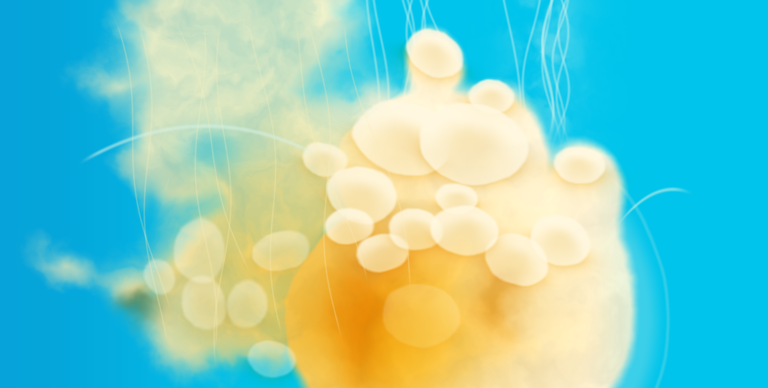
Write a WebGL 2 fragment shader that draws this background.

```glsl
#version 300 es
precision highp float;
uniform vec2 u_resolution;
out vec4 fragColor;

// Cloud ellipses: centre xy, radii zw
const vec4 veilShapes[] = vec4[](
  vec4(.57,.89,.29,.25), vec4(.8,.97,.15,.2), vec4(.48,.62,.17,.2), vec4(.74,.57,.27,.24),
  vec4(.29,.81,.1,.06), vec4(.64,.27,.29,.21), vec4(.5,.15,.12,.12),
  vec4(.2,.32,.08,.05), vec4(.36,.25,.08,.08), vec4(.95,.7,.15,.11));
const vec4 bodyShapes[] = vec4[](
  vec4(1.12,.83,.08,.09), vec4(1.27,.74,.07,.06), vec4(1.12,.56,.27,.22), vec4(1.3,.58,.12,.18),
  vec4(1.5,.5,.1,.14), vec4(1.45,.22,.2,.32), vec4(1.08,.18,.36,.32));
// Puffs: centre xy, size z
const vec3 backLobes[] = vec3[](
  vec3(1.12,.86,.075), vec3(1.27,.755,.06), vec3(1.04,.64,.13), vec3(1.22,.63,.14), vec3(1.49,.57,.065),
  vec3(.415,.29,.04), vec3(.53,.22,.055), vec3(.64,.22,.05), vec3(.7,.08,.06), vec3(1.09,.185,.1));
const vec3 frontLobes[] = vec3[](
  vec3(.52,.35,.065), vec3(.73,.36,.07), vec3(.842,.585,.057), vec3(1.45,.38,.08), vec3(1.335,.33,.085),
  vec3(.935,.495,.09), vec3(.9,.417,.062), vec3(1.18,.485,.055), vec3(.985,.347,.065),
  vec3(1.07,.4,.07), vec3(1.197,.4,.088));

float hash(vec2 p) {
  vec3 q = fract(p.xyx * .1031);
  q += dot(q, q.yzx + 33.33);
  return fract((q.x + q.y) * q.z);
}

float noise(vec2 p) {
  vec2 i = floor(p), f = smoothstep(0., 1., fract(p));
  return mix(mix(hash(i), hash(i + vec2(1, 0)), f.x),
             mix(hash(i + vec2(0, 1)), hash(i + 1.), f.x), f.y);
}

float fbm(vec2 p) {
  float sum = 0., amp = .5;
  for (int i = 0; i < 5; i++, amp *= .5) {
    sum += amp * noise(p);
    p = mat2(1.6, 1.2, -1.2, 1.6) * p + 7.3;
  }
  return sum;
}

float ellipse(vec2 p, vec4 e) { return (length((p - e.xy) / e.zw) - 1.) * min(e.z, e.w); }

float glow(vec2 p, float x, float y, float rx, float ry) {
  vec2 q = (p - vec2(x, y)) / vec2(rx, ry);
  return exp(-dot(q, q));
}

float smoothMin(float a, float b, float k) {
  float h = max(k - abs(a - b), 0.) / k;
  return min(a, b) - h * h * k * .25;
}

float strand(float d, float width) { return 1. - smoothstep(0., width, abs(d)); }

float span(float x, float a, float b) { return smoothstep(a, a + .06, x) * smoothstep(-b, .06 - b, -x); }

// Rounded puff with a pale rim and a warm shadow below
void addLobe(inout vec3 col, vec2 p, vec3 lobe) {
  float tilt = (hash(lobe.xy * 91.) - .5) * .7, c = cos(tilt), s = sin(tilt);
  vec2 radii = lobe.z * vec2(1, lobe.x < .7 ? 1.25 : .75);
  vec2 q = mat2(c, -s, s, c) * (p - lobe.xy) / radii;
  float r = length(q), d = (r - 1.) * lobe.z;
  float inside = smoothstep(-.006, .006, -d);
  float amount = mix(.42, .9 * smoothstep(.1, .36, lobe.y), smoothstep(.75, .9, lobe.x));
  float shadow = exp(-abs(d) * 45.) * (1. - inside) * smoothstep(-.3, .6, -q.y);
  col *= mix(vec3(1), vec3(.97, .87, .62), shadow * amount);
  vec3 cream = mix(vec3(.97, .89, .69), vec3(1, .97, .88), smoothstep(.1, 1., r + .45 * q.y));
  col = mix(col, cream, inside * amount * mix(.65, .95, smoothstep(-1., .6, q.y)));
}

void main() {
  vec2 p = gl_FragCoord.xy / u_resolution.y;
  vec2 warp = vec2(fbm(p * 6.), fbm(p * 6. + 31.7)) - .48;
  float detail = fbm(p * 9. + warp * 4.);

  // Water and clear membrane
  vec3 col = mix(vec3(.02, .64, .85), vec3(0, .77, .92), smoothstep(0., .8, p.x));
  float shell = ellipse(p + warp * .015, vec4(1.4, .18, .325, .42));
  col = mix(col, vec3(.62, .88, .9), smoothstep(1.4, 1.56, p.x)
    * (.38 * smoothstep(0., .06, -shell) + .3 * strand(shell, .008)));

  // Trailing veils and strands
  float wisp = .5 * glow(p, 1.41, .86, .1, .26);
  col = mix(col, vec3(.65, .9, .92), wisp * smoothstep(.2, .7, detail));
  for (int i = 0; i < 16; i++) {
    float seed = float(i), h = hash(vec2(seed, 4));
    float x = (i < 8 ? .94 : 1.3) + .2 * h;
    x += (1. - p.y) * .15 * (hash(vec2(seed, 9)) - .4) + .018 * sin(p.y * (8. + 14. * h) + seed);
    col = mix(col, vec3(.8, .94, .93), .45 * strand(p.x - x, .006) * smoothstep(.6, .75, p.y));
  }

  // Soft cloud on the left, firm cloud on the right
  float veil = 1., body = 1.;
  for (int i = 0; i < veilShapes.length(); i++) veil = smoothMin(veil, ellipse(p + warp * .14, veilShapes[i]), .06);
  for (int i = 0; i < bodyShapes.length(); i++) body = smoothMin(body, ellipse(p + warp * .05, bodyShapes[i]), .04);
  float veilAlpha = smoothstep(-.035, .075, -veil - (detail - .48) * .06);
  veilAlpha *= (.73 + .3 * detail) * (1. - .45 * glow(p, .54, .61, .08, .06));
  veilAlpha *= 1. - .8 * glow(p + warp * .05, .385, .46, .025, .06);
  float bodyAlpha = smoothstep(-.012, .022, -body) * (1. - .15 * smoothstep(1.5, 1.65, p.x));

  // Pigment from cream through gold to orange
  vec2 w = p + warp * .16;
  vec3 ink = mix(vec3(.91, .9, .74), vec3(.99, .95, .84), smoothstep(.75, 1.05, p.x));
  ink = mix(ink, vec3(.95, .8, .4), .85 * glow(w, .7, .36, .28, .24));
  ink = mix(ink, vec3(.94, .7, .1), glow(w, 1., .14, .34, .25));
  ink = mix(ink, vec3(.88, .5, .01), .85 * glow(w, .94, .18, .11, .15));
  ink = mix(ink, vec3(.9, .6, .1), .7 * glow(w, 1.3, .21, .06, .1));
  ink = mix(ink, vec3(.48, .4, .04), .85 * glow(w, .36, .19, .08, .045));
  col = mix(col, ink * (.95 + .12 * detail), max(min(veilAlpha, 1.), bodyAlpha));

  // Billowing puffs
  vec2 soft = p + warp * .035;
  for (int i = 0; i < backLobes.length(); i++) addLobe(col, soft, backLobes[i]);
  for (int i = 0; i < frontLobes.length(); i++) addLobe(col, soft, frontLobes[i]);

  // Fine threads
  for (int i = 0; i < 9; i++) {
    float h = hash(vec2(i, 17));
    float x = .28 + .075 * float(i) + (1. - p.y) * (h - .2) * .4 + .02 * sin(p.y * 9. + h * 20.);
    col = mix(col, vec3(.98, .93, .72), .28 * strand(p.x - x, .004) * span(p.y, .3 * h, .95));
  }
  vec2 bend = p.xx - vec2(.53, 1.735);
  bend = p.y - vec2(.675, .512) + vec2(.9, 4.5) * bend * bend;
  float threads = strand(bend.x, .009) * span(p.x, .2, .82) + strand(bend.y, .008) * span(p.x, 1.58, 1.79);
  col = mix(col, vec3(.85, .95, .9), .55 * threads);
  fragColor = vec4(col, 1);
}
```
